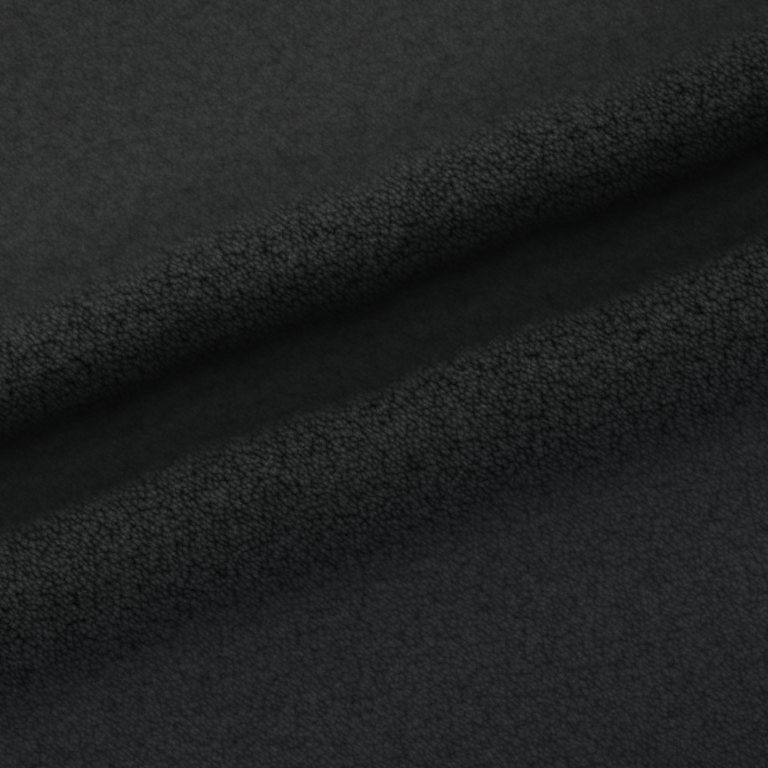
Write a Shadertoy shader that draws this texture.

```glsl
// Dark knitted cloth with two soft diagonal folds, sharp on the ridges and blurred behind.
#define FOLD_SLOPE 0.385
#define FOLD_WOBBLE 0.004
#define STITCHES vec2(88.0, 165.0)
#define STITCH_ANGLE -0.62
#define STITCH_DEPTH 1.25
#define YARN_VARIATION 0.34
#define MOTTLE_DEPTH 0.17
#define GRAIN_DEPTH 0.42
#define FIBRE_GRID 34.0
#define FIBRE_LIGHT 0.05

const int STOPS = 17;

// Fold profile: height across the folds, brightness
const vec2 PROFILE[STOPS] = vec2[STOPS](
    vec2(-0.40, 0.136), vec2(-0.10, 0.150), vec2(0.03, 0.140),
    vec2(0.115, 0.098), vec2(0.17, 0.108), vec2(0.25, 0.139),
    vec2(0.293, 0.134), vec2(0.322, 0.094), vec2(0.36, 0.096),
    vec2(0.39, 0.075), vec2(0.425, 0.043), vec2(0.46, 0.070),
    vec2(0.52, 0.142), vec2(0.572, 0.177), vec2(0.61, 0.173),
    vec2(0.70, 0.193), vec2(1.00, 0.184));

vec2 hash2(vec2 p) {
    vec3 q = fract(p.xyx * vec3(0.1031, 0.1030, 0.0973));
    q += dot(q, q.yzx + 33.33);
    return fract((q.xx + q.yz) * q.zy);
}

vec2 turn(vec2 p, float angle) {
    vec2 axis = vec2(cos(angle), sin(angle));
    return vec2(dot(p, axis), dot(p, vec2(-axis.y, axis.x)));
}

// Distance to the nearest jittered centre and that cell's random value; odd rows are staggered
vec2 cellular(vec2 p, float jitter) {
    vec2 nearest = vec2(4.0, 0.0);
    float row = floor(p.y);
    for (int j = -1; j <= 1; j++) {
        float y = row + float(j);
        float shift = 0.5 * mod(y, 2.0);
        float column = floor(p.x - shift);
        for (int i = -1; i <= 1; i++) {
            vec2 cell = vec2(column + float(i), y);
            vec2 seed = hash2(cell + 300.0);
            vec2 d = p - cell - vec2(shift, 0.0) - 0.5 - jitter * (seed - 0.5);
            float squared = dot(d, d);
            if (squared < nearest.x) nearest = vec2(squared, fract(seed.x * 7.0 + seed.y * 5.0));
        }
    }
    return vec2(sqrt(nearest.x), nearest.y);
}

float foldShade(float height) {
    float shade = PROFILE[0].y;
    for (int i = 1; i < STOPS; i++) {
        float t = smoothstep(PROFILE[i - 1].x, PROFILE[i].x, height);
        shade = mix(shade, PROFILE[i].y, t);
    }
    return shade;
}

// Sparse, slightly curved loose hairs
float fibres(vec2 uv, float pixel) {
    vec2 p = uv * FIBRE_GRID;
    float width = max(0.03, 0.6 * pixel * FIBRE_GRID);
    float light = 0.0;
    for (int j = -1; j <= 1; j++)
    for (int i = -1; i <= 1; i++) {
        vec2 cell = floor(p) + vec2(i, j);
        vec2 seed = hash2(cell + 71.0);
        vec2 d = turn(p - cell - seed, 6.283 * hash2(cell + 13.0).x);
        float side = d.y + 0.6 * d.x * d.x;
        float reach = 0.15 + 0.4 * seed.y;
        float line = 1.0 - smoothstep(0.0, width * 2.0, abs(side));
        light += line * (1.0 - smoothstep(0.4 * reach, reach, abs(d.x))) * step(0.35, seed.x);
    }
    return light;
}

void mainImage(out vec4 fragColor, in vec2 fragCoord) {
    vec2 uv = fragCoord / iResolution.xy;
    float pixel = 1.0 / iResolution.y;

    // Height measured across the folds, with a slight bend and ripple
    float height = uv.y - FOLD_SLOPE * uv.x;
    height -= 0.03 * (uv.x - uv.x * uv.x) * smoothstep(0.46, 0.60, height);
    height += FOLD_WOBBLE * (sin(uv.x * 17.0) + 0.6 * sin(uv.x * 41.0 + 1.0));
    float shade = foldShade(height);
    shade *= 1.0 - 0.16 * smoothstep(0.45, 1.0, uv.x) * smoothstep(0.4, 1.0, uv.y);

    // Focus is sharp on both ridges and soft in the valley and background
    float upperRidge = smoothstep(0.40, 0.47, height) * (1.0 - smoothstep(0.53, 0.62, height));
    float lowerRidge = smoothstep(0.0, 0.16, height) * (1.0 - smoothstep(0.28, 0.33, height));
    float front = 1.0 - smoothstep(0.05, 0.30, height);
    float focus = max(max(upperRidge, lowerRidge), 0.45 * front);
    focus = max(focus, 0.2);

    // Short slanted yarn dashes, gently pulled out of line
    vec2 pulled = uv + 0.0016 * vec2(sin(uv.y * 83.0 + 3.0 * sin(uv.x * 31.0)),
                                     sin(uv.x * 67.0 + 2.0 * sin(uv.y * 43.0)));
    vec2 stitch = cellular(turn(pulled, STITCH_ANGLE) * STITCHES, 0.6);
    float relief = STITCH_DEPTH * (0.40 - stitch.x) + YARN_VARIATION * (stitch.y - 0.5);
    relief *= focus;

    // Woolly mottling and fine grain
    vec2 cloth = turn(uv, atan(FOLD_SLOPE));
    float mottle = 0.42 - cellular(uv * vec2(38.0, 52.0) + 9.0, 1.0).x;
    mottle += 0.7 * (0.42 - cellular(cloth * vec2(75.0, 90.0) + 31.0, 1.0).x);
    vec2 speck = cellular(uv * 235.0, 1.0);
    float grain = 0.42 - speck.x + 0.5 * (speck.y - 0.5);
    relief += MOTTLE_DEPTH * mottle + GRAIN_DEPTH * (0.3 + 0.7 * focus) * grain;
    shade *= max(0.15, 1.0 + relief);

    // Hairs catch light on the ridges and their fuzzy rims
    float rim = exp(-pow((height - 0.315) / 0.018, 2.0));
    shade += FIBRE_LIGHT * fibres(uv, pixel) * (0.1 + 0.6 * focus + 0.35 * rim) * shade / 0.15;

    // Neutral grey above, green in the shadows, cool blue at the front
    vec3 tint = mix(vec3(0.96, 1.03, 0.99), vec3(0.99, 1.0, 1.0), smoothstep(0.07, 0.16, shade));
    tint = mix(tint, vec3(0.97, 0.99, 1.06), 0.7 * front);
    fragColor = vec4(shade * tint, 1.0);
}
```
